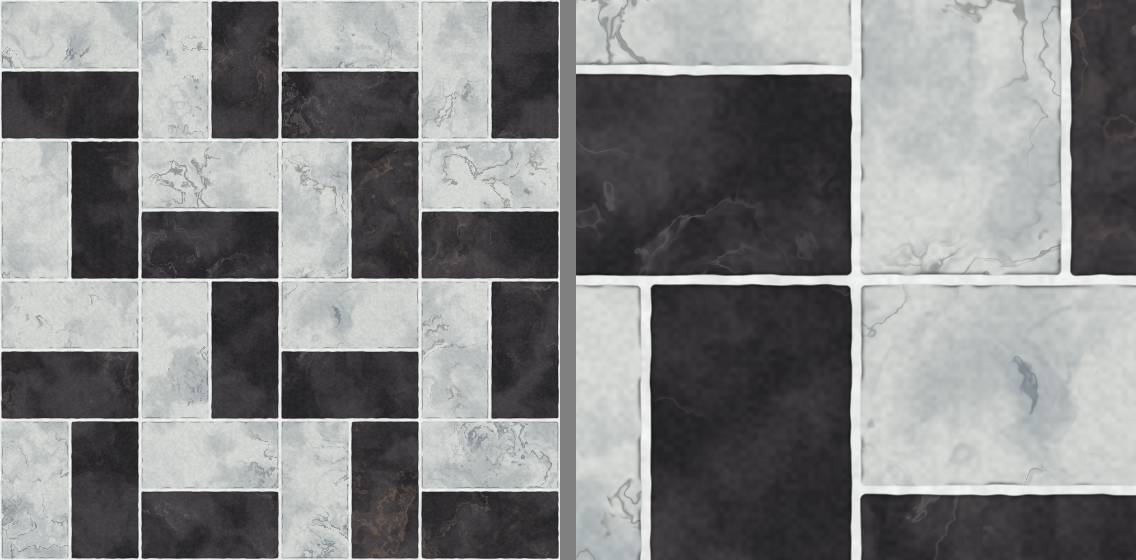
Left, the full canvas; right, a detail of the centre.
This pattern is drawn by a Shadertoy shader. Its source:

```glsl
// Marble basket weave: a 4 x 4 checker of square cells, each a pair of 2:1 slabs,
// one pale and one dark, lying or standing in turn. Every slab is a rounded box
// set in white grout, filled with its own warped noise clouds and ridge veins.

#define CELLS 4.0          // cells across and down (even, so it tiles)
#define GROUT 0.0115       // half the joint, in cells
#define CORNER 0.012       // slab corner radius, in cells
#define WOBBLE 0.005       // unevenness of the slab edges
#define VEIN_SCALE 3.2     // vein frequency per cell
#define WARP 1.1           // how far the veins are bent
#define GRAIN 0.055        // strength of the fine speckle
#define GRAIN_COUNT 300.0  // specks across the canvas (whole)
#define PALE vec3(0.825, 0.835, 0.822)
#define DARK vec3(0.215, 0.207, 0.217)
#define JOINT vec3(0.945, 0.950, 0.950)

float hash(vec2 p) {
    return fract(sin(dot(p, vec2(127.1, 311.7))) * 43758.5453);
}

// Value noise whose lattice wraps after "period" steps
float noise(vec2 p, float period) {
    vec2 i = floor(p), f = fract(p);
    f = f * f * (3.0 - 2.0 * f);
    vec2 a = mod(i, period), b = mod(i + 1.0, period);
    return mix(mix(hash(a), hash(vec2(b.x, a.y)), f.x),
               mix(hash(vec2(a.x, b.y)), hash(b), f.x), f.y);
}

float fbm(vec2 p) {
    float sum = 0.0, amp = 0.5;
    for (int i = 0; i < 5; i++) {
        sum += amp * noise(p, 1024.0);
        p = mat2(1.6, 1.2, -1.2, 1.6) * p + 7.3;
        amp *= 0.5;
    }
    return sum / 0.97;
}

// Bright along the middle level of a noise field
float ridge(float n, float width) {
    float v = (n - 0.5) / width;
    return exp(-v * v);
}

float roundBox(vec2 p, vec2 halfSize, float r) {
    vec2 e = abs(p) - halfSize + r;
    return length(max(e, 0.0)) + min(max(e.x, e.y), 0.0) - r;
}

vec3 paleMarble(vec2 p, vec2 bend, float seed) {
    float cloud = smoothstep(0.26, 0.56, fbm(p * 1.5 + bend * 0.6 + 11.0));
    float patches = smoothstep(0.42, 0.68, fbm(p * 0.8 + 31.0));
    float fine = ridge(fbm(p + bend), 0.016) * patches;
    float broad = ridge(fbm(p * 0.7 + bend * 0.8 + 53.0), 0.05);
    vec3 col = mix(vec3(0.715, 0.735, 0.735), PALE, cloud);
    col = mix(col, vec3(0.63, 0.66, 0.68), broad * (0.15 + 0.35 * patches));
    vec3 veinTint = mix(vec3(0.46, 0.50, 0.54), vec3(0.55, 0.53, 0.48), seed * 0.7);
    return mix(col, veinTint, fine * 0.75) + 0.02 * (seed - 0.5);
}

vec3 darkMarble(vec2 p, vec2 bend, float seed) {
    float cloud = fbm(p * 1.3 + bend * 0.7 + 17.0);
    float patches = smoothstep(0.42, 0.70, fbm(p * 0.8 + 41.0));
    float fine = ridge(fbm(p * 1.2 + bend * 1.1), 0.018) * patches;
    float broad = ridge(fbm(p + bend + 61.0), 0.06) * patches;
    vec3 veinTint = mix(vec3(0.40, 0.39, 0.41), vec3(0.45, 0.38, 0.33), seed);
    vec3 col = DARK * mix(0.72, 1.22, smoothstep(0.25, 0.75, cloud));
    col = mix(col, veinTint, broad * 0.28);
    return mix(col, veinTint, fine * 0.6);
}

void mainImage(out vec4 fragColor, in vec2 fragCoord) {
    vec2 uv = fragCoord / iResolution.xy;
    vec2 f = fract(uv * CELLS);
    vec2 cell = mod(floor(uv * CELLS), CELLS);
    float pixel = CELLS / min(iResolution.x, iResolution.y);

    // Slab frame: x runs along the slab, y across the pair, pale half above
    bool lying = mod(cell.x + cell.y, 2.0) > 0.5;
    vec2 q = lying ? f : vec2(f.y, 1.0 - f.x);
    bool pale = q.y > 0.5;
    vec2 local = q - vec2(0.5, pale ? 0.75 : 0.25);
    vec2 id = cell + (pale ? vec2(9.0, 4.0) : vec2(2.0, 17.0));
    float seed = hash(id);

    // Stone pattern, shifted to a fresh place for each slab
    vec2 p = local * VEIN_SCALE + 20.0 + 60.0 * vec2(seed, hash(id + 5.7));
    vec2 bend = WARP * (vec2(fbm(p * 1.4 + 3.1), fbm(p * 1.4 + 23.7)) - 0.5) * 2.0;
    float tone = hash(id + 13.3);
    vec3 stone = pale ? paleMarble(p, bend, tone) : darkMarble(p, bend, tone);

    // Slab outline with slightly worn edges
    float wear = noise(p * 9.0, 1024.0);
    float d = roundBox(local, vec2(0.5, 0.25) - GROUT, CORNER);
    d += WOBBLE * (wear - 0.5);
    float inside = 1.0 - smoothstep(-0.7 * pixel - 0.001, 0.7 * pixel + 0.001, d);

    // Broken shadow line where stone meets grout
    float rim = exp(-pow(d / 0.0065, 2.0));
    stone *= 1.0 - rim * (pale ? 0.42 * smoothstep(0.2, 0.8, wear) : 0.3);

    // Wrapping speckle over stone and grout alike
    float speck = noise(uv * GRAIN_COUNT, GRAIN_COUNT) - 0.5;
    vec3 joint = JOINT - 0.06 * noise(uv * 96.0, 96.0);
    vec3 col = mix(joint, stone, inside) + speck * GRAIN * (pale ? 1.0 : 0.8);
    fragColor = vec4(clamp(col, 0.0, 1.0), 1.0);
}
```
